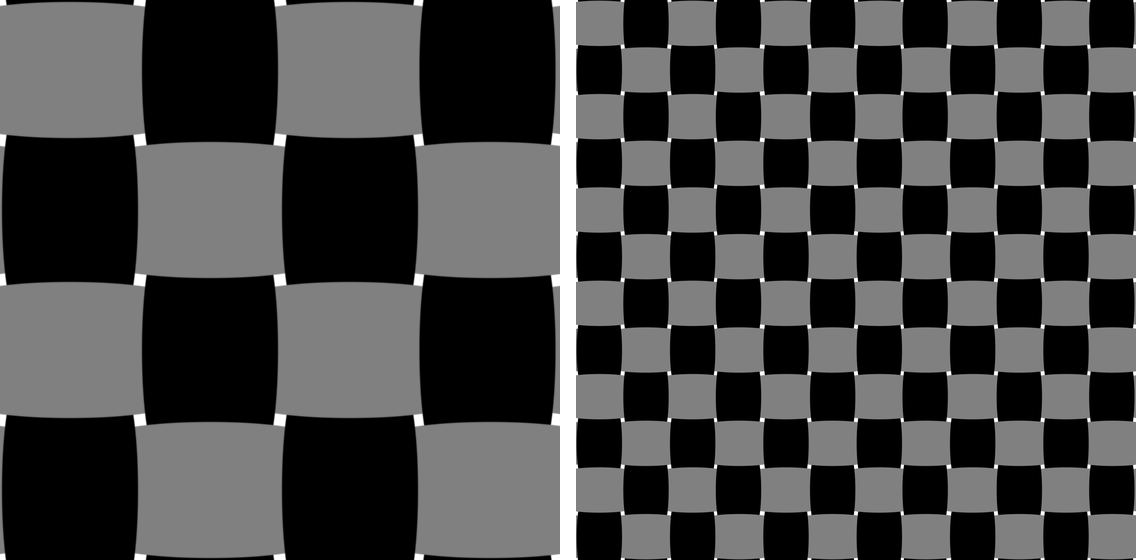
Left, the tile; right, the same tile 3 across and 3 down.
Give the GLSL for this pattern, as a WebGL 2 fragment shader.

```glsl
#version 300 es
precision highp float;
// Plain weave of gray horizontal and black vertical strands on white.
// Each strand bulges where it passes over and narrows as it dives under,
// which leaves small tilted holes at the corners of a 4 by 4 grid.

uniform vec2 u_resolution;
out vec4 fragColor;

const float CELLS = 4.0;              // even, so that the weave wraps
const float HALF_WIDTH = 0.486;       // strand half width at its crest, in cells
const float TAPER = 0.096;            // quadratic narrowing away from the crest
const float PINCH = 0.07;             // quartic narrowing near the dive
const float LAST_COLUMN_SHIFT = 0.018; // leftward offset of the last column
const float SOFTNESS = 0.007;         // half width of the edge blend, in cells

const vec3 ROW_COLOR = vec3(0.502);
const vec3 COLUMN_COLOR = vec3(0.0);
const vec3 HOLE_COLOR = vec3(1.0);

// Coverage of a strand: across is measured from its centre line,
// along from its nearest crest.
float strandCoverage(float across, float along, float blend) {
    float a2 = along * along;
    float halfWidth = HALF_WIDTH - TAPER * a2 - PINCH * a2 * a2;
    return smoothstep(-blend, blend, halfWidth - abs(across));
}

void main() {
    vec2 p = gl_FragCoord.xy / u_resolution * CELLS;
    float pixel = CELLS / min(u_resolution.x, u_resolution.y);
    float blend = max(SOFTNESS, 0.75 * pixel);

    // Strand indices, with the last column moved slightly to the left
    float lastStart = CELLS - 1.0 - 0.5 * LAST_COLUMN_SHIFT;
    float shiftedX = p.x + LAST_COLUMN_SHIFT * step(lastStart, p.x);
    float column = min(floor(shiftedX), CELLS - 1.0);
    float row = floor(p.y);

    // Distances along each strand from its crest, in -1..1
    float alongColumn = mod(p.y + 0.5 - column, 2.0) - 1.0;
    float alongRow = mod(p.x - 0.5 - row, 2.0) - 1.0;

    float columnCover = strandCoverage(shiftedX - column - 0.5, alongColumn, blend);
    float rowCover = strandCoverage(p.y - row - 0.5, alongRow, blend);

    // Layer the two strands, rows on top in every other cell
    bool rowOnTop = mod(column + row, 2.0) > 0.5;
    vec3 rowLast = mix(mix(HOLE_COLOR, COLUMN_COLOR, columnCover), ROW_COLOR, rowCover);
    vec3 columnLast = mix(mix(HOLE_COLOR, ROW_COLOR, rowCover), COLUMN_COLOR, columnCover);
    fragColor = vec4(rowOnTop ? rowLast : columnLast, 1.0);
}
```
